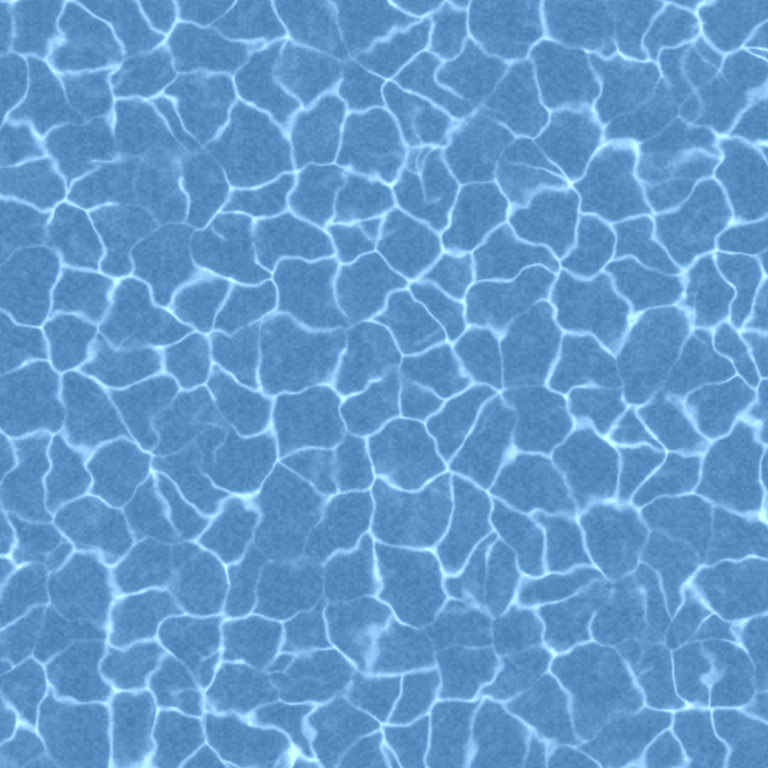
Reproduce this texture procedurally as a WebGL 1 fragment shader.

```glsl
precision highp float;
uniform vec2 u_resolution;

const vec3 WATER = vec3(0.325, 0.542, 0.742);
const vec3 LIGHT = vec3(1.0, 1.0, 0.98);
const float MAX_GLOW = 0.52;

float hash(vec2 p) {
  return fract(sin(dot(p, vec2(127.1, 311.7))) * 43758.5453);
}

vec2 cellPoint(vec2 cell) {
  return 0.06 + 0.88 * vec2(hash(cell), hash(cell + vec2(37.3, 17.9)));
}

float noise(vec2 p) {
  vec2 i = floor(p);
  vec2 f = fract(p);
  f = f * f * (3.0 - 2.0 * f);
  float low = mix(hash(i), hash(i + vec2(1.0, 0.0)), f.x);
  float high = mix(hash(i + vec2(0.0, 1.0)), hash(i + vec2(1.0)), f.x);
  return mix(low, high, f.y);
}

float fbm(vec2 p) {
  return 0.55 * noise(p) + 0.3 * noise(p * 2.1 + 5.3) + 0.15 * noise(p * 4.3 + 9.1);
}

vec2 warp(vec2 p, float amount) {
  vec2 offset = vec2(noise(p * 1.3 + 3.7), noise(p * 1.3 + 41.2)) - 0.5;
  vec2 ripple = vec2(noise(p * 4.1 + 13.4), noise(p * 4.1 + 71.8)) - 0.5;
  return p + amount * (offset + 0.27 * ripple);
}

// Light summed over the borders of the nearest cell, so junctions flare
float caustics(vec2 p, float coreWidth, float haloWidth) {
  vec2 cell = floor(p);
  vec2 f = fract(p);
  vec2 nearest = vec2(0.0);
  vec2 home = vec2(0.0);
  float best = 8.0;
  for (int y = -1; y <= 1; y++) {
    for (int x = -1; x <= 1; x++) {
      vec2 g = vec2(float(x), float(y));
      vec2 r = g + cellPoint(cell + g) - f;
      float d = dot(r, r);
      if (d < best) {
        best = d;
        nearest = r;
        home = g;
      }
    }
  }
  float glow = 0.0;
  for (int y = -2; y <= 2; y++) {
    for (int x = -2; x <= 2; x++) {
      vec2 g = home + vec2(float(x), float(y));
      vec2 r = g + cellPoint(cell + g) - f;
      vec2 between = r - nearest;
      if (dot(between, between) > 0.0001) {
        float d = max(dot(0.5 * (r + nearest), normalize(between)), 0.0);
        float core = d / coreWidth;
        glow += 0.27 * exp(-core * core) + 0.065 * exp(-d / haloWidth);
      }
    }
  }
  return glow;
}

void main() {
  vec2 uv = gl_FragCoord.xy / u_resolution.y;

  // Main net of bright veins, broken by short faded stretches
  vec2 p = uv * 14.0;
  float strength = mix(0.18, 1.05, smoothstep(0.12, 0.55, noise(p * 1.25 + 23.0)));
  strength *= 0.75 + 0.5 * noise(p * 4.5 + 31.0);
  float coreWidth = mix(0.042, 0.062, noise(p * 2.2 + 8.0));
  float glow = strength * caustics(warp(p, 0.6), coreWidth, 0.07);

  // Rare traces of a second, fainter net
  vec2 q = uv * 11.0 + 50.0;
  float sparse = smoothstep(0.65, 0.95, noise(q * 1.3 + 61.0));
  glow += 0.5 * sparse * caustics(warp(q, 0.7), 0.045, 0.06);

  // Hazy wisps and small ragged sparkles along the veins
  float haze = smoothstep(0.45, 0.8, fbm(p * 1.3 + 17.0));
  float clump = smoothstep(0.58, 0.82, fbm(p * 2.8 + 90.0));
  glow += 0.03 * haze + clump * (0.05 + 0.9 * glow);

  // Soft limit, then fine grain
  glow = MAX_GLOW * (1.0 - exp(-glow / MAX_GLOW));
  float grain = noise(uv * 270.0) - 0.5 + 0.6 * (noise(uv * 160.0 + 7.0) - 0.5);
  glow += 0.062 * grain;

  gl_FragColor = vec4(clamp(WATER + LIGHT * glow, 0.0, 1.0), 1.0);
}
```
